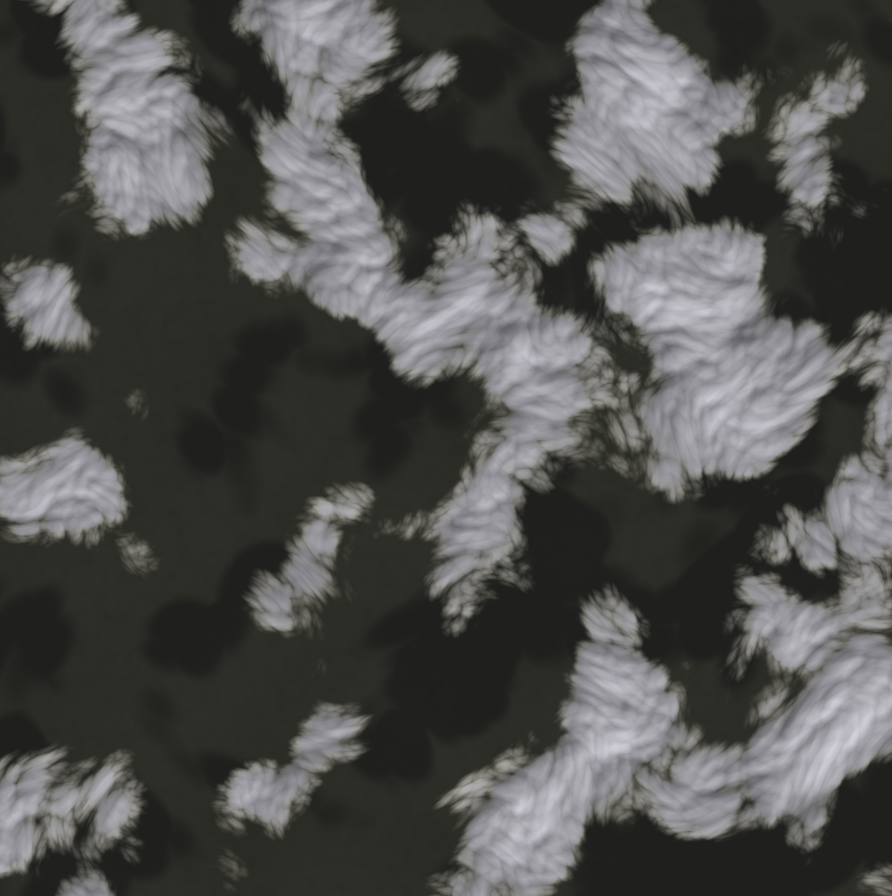
Give the GLSL for this texture, as a Shadertoy shader.

```glsl
// Aerial view of scattered cumulus clouds and their shadows over dark land.

const vec3 LAND = vec3(0.172, 0.172, 0.152);
const vec3 SHADOW = vec3(0.122, 0.122, 0.114);
const vec3 FRINGE_TINT = vec3(1.0, 0.99, 0.90);
const vec3 CORE_TINT = vec3(0.99, 0.985, 1.025);
const vec2 SHADOW_OFFSET = vec2(-0.08, 0.18);
const vec2 TO_SUN = vec2(0.45, -0.89);
const float CLUSTERS = 4.0;      // cloud cells per canvas height
const float PUFFS = 8.0;         // largest puffs per canvas height
const float BILLOW_MEAN = 0.68;

vec2 hash2(vec2 p) {
    vec3 q = fract(p.xyx * vec3(0.1031, 0.1030, 0.0973));
    q += dot(q, q.yzx + 33.33);
    return fract((q.xx + q.yz) * q.zy);
}

mat2 rotation(float angle) {
    float c = cos(angle), s = sin(angle);
    return mat2(c, s, -s, c);
}

float smoothMax(float a, float b, float k) {
    float h = max(k - abs(a - b), 0.0) / k;
    return max(a, b) + 0.25 * k * h * h;
}

// Rounded cellular domes, 1 at each puff centre.
float domes(vec2 p) {
    vec2 cell = floor(p), f = p - cell;
    float nearest = 1.0;
    for (int y = -1; y <= 1; y++)
    for (int x = -1; x <= 1; x++) {
        vec2 o = vec2(x, y);
        vec2 d = o + hash2(cell + o + 57.0) - f;
        nearest = min(nearest, dot(d, d));
    }
    return 1.0 - nearest;
}

// Layered domes with a sine warp between the octaves.
float billow(vec2 p, int octaves) {
    float sum = 0.0, weight = 1.0, total = 0.0;
    p *= PUFFS;
    for (int i = 0; i < octaves; i++) {
        p += 0.22 * sin(1.9 * p.yx + vec2(0.4, 2.1));
        sum += weight * domes(p);
        total += weight;
        weight *= 0.56;
        p = rotation(0.7) * p * 2.07 + 11.3;
    }
    return sum / total;
}

// Signed extent of the merged elliptical clusters, positive inside.
float clusters(vec2 p) {
    vec2 q = p * CLUSTERS;
    q += 0.14 * sin(p.yx * 19.0 + vec2(1.0, 4.0));
    q += 0.05 * sin(p.yx * 43.0 + vec2(3.0, 0.5));
    vec2 cell = floor(q);
    float extent = -1.0;
    for (int y = -1; y <= 1; y++)
    for (int x = -1; x <= 1; x++) {
        vec2 id = cell + vec2(x, y);
        vec2 centre = id + mix(vec2(0.15), vec2(0.85), hash2(id + 21.0));
        vec2 trait = hash2(id + 83.0);
        vec2 d = rotation(trait.y * 6.28) * (q - centre);
        float radius = mix(0.12, 0.53, trait.x);
        extent = smoothMax(extent, radius - length(d * vec2(0.76, 1.32)), 0.15);
    }
    return extent;
}

float cloudHeight(vec2 p, int octaves) {
    return clusters(p) + 0.9 * (billow(p, octaves) - BILLOW_MEAN);
}

// Faint vegetation patches and grain, centred on zero.
float landTexture(vec2 p) {
    float patches = sin(p.x * 13.0 + 2.0 * sin(p.y * 9.0))
                  * sin(p.y * 17.0 + 2.0 * sin(p.x * 11.0));
    float grain = domes(p * 45.0) + domes(p * 110.0 + 7.0) - 2.0 * BILLOW_MEAN;
    return 0.006 * patches + 0.009 * grain;
}

vec3 landColor(vec2 p) {
    float shade = smoothstep(-0.10, 0.09, cloudHeight(p - SHADOW_OFFSET, 2));
    vec3 land = LAND + landTexture(p) * vec3(1.0, 1.0, 0.8);
    return mix(land, SHADOW + 0.3 * landTexture(p), shade);
}

vec3 cloudColor(vec2 p, float height) {
    float relief = billow(p, 4);
    float slope = relief - billow(p + TO_SUN * 0.010, 4);
    float tone = 0.47 + 0.38 * clamp(height, -0.1, 0.5);
    tone += 0.22 * (relief - BILLOW_MEAN) + clamp(0.9 * slope, -0.11, 0.11);
    vec3 tint = mix(FRINGE_TINT, CORE_TINT, smoothstep(0.0, 0.16, height));
    return clamp(tone, 0.2, 0.87) * tint;
}

void mainImage(out vec4 fragColor, in vec2 fragCoord) {
    vec2 p = fragCoord / iResolution.y;
    float height = cloudHeight(p, 5);
    float cover = smoothstep(-0.04, 0.11, height);
    vec3 color = mix(landColor(p), cloudColor(p, height), cover);
    fragColor = vec4(color, 1.0);
}
```
